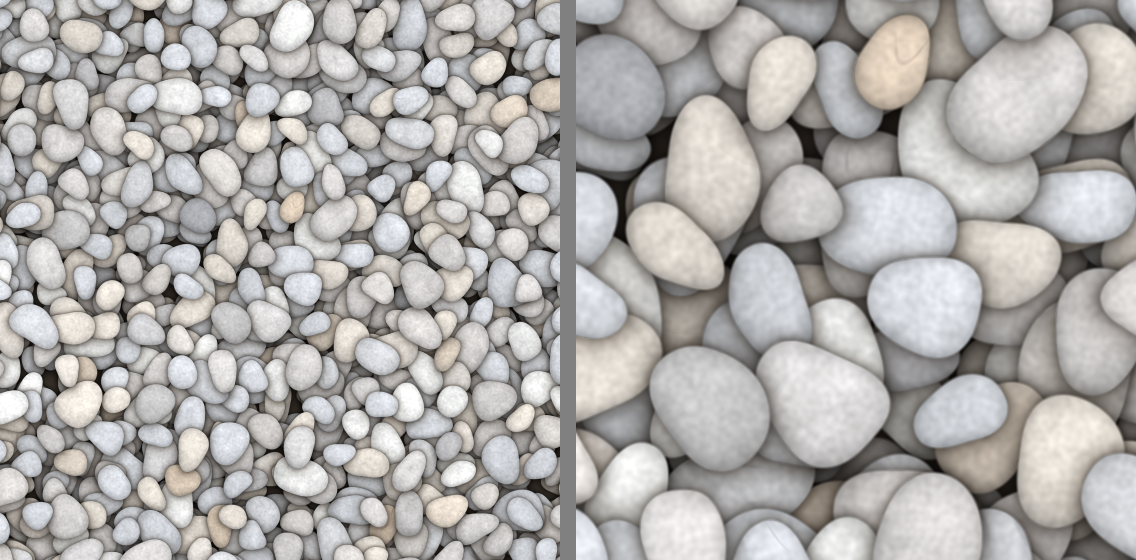
Left: the whole. Right: its middle third, enlarged.
Write a three.js fragment shader that draws this texture.

```glsl
// A bed of smooth, pale river pebbles seen from above under soft light.
// Rotated jittered grids of rounded ovals are painted from the bottom up;
// each stone first casts a soft contact shadow on whatever lies beneath it.

varying vec2 vUv;

const int LAYERS = 5;
const float CELL = 0.068;             // grid spacing, in canvas widths
const float JITTER = 0.44;            // spread of centres inside a cell
const float TOP_SHARE = 0.42;         // share of cells filled in the top layer
const vec2 RADIUS = vec2(0.34, 0.60);   // stone radius range, in cells
const vec2 STRETCH = vec2(1.08, 1.75);  // long to short axis range
const float EDGE = 0.0013;            // half width of the smoothed rim
const float SHADOW_REACH = 0.0058;
const float SHADOW_STRENGTH = 0.74;
const float SHADOW_LEAN = 0.35;       // how much longer it is away from the light
const vec2 LIGHT_DIR = vec2(0.35, 0.94);

const vec3 GAP = vec3(0.26, 0.23, 0.20);
const vec3 SHADOW_TINT = vec3(0.36, 0.33, 0.30);
const vec3 COOL = vec3(0.825, 0.84, 0.862);
const vec3 WHITE = vec3(0.92, 0.925, 0.92);
const vec3 MAUVE = vec3(0.83, 0.82, 0.815);
const vec3 CREAM = vec3(0.885, 0.86, 0.825);
const vec3 TAN = vec3(0.83, 0.765, 0.69);
const vec3 SLATE = vec3(0.68, 0.695, 0.725);

vec3 hash3(vec2 p) {
  vec3 q = fract(p.xyx * vec3(0.1031, 0.1030, 0.0973));
  q += dot(q, q.yxz + 33.33);
  return fract((q.xxy + q.yzz) * q.zyx);
}

mat2 rotation(float a) {
  float c = cos(a), s = sin(a);
  return mat2(c, s, -s, c);
}

float cornerSlope(vec2 cell, vec2 offset) {
  return dot(hash3(cell).xy * 2.0 - 1.0, offset);
}

float gradientNoise(vec2 p) {
  vec2 i = floor(p), f = fract(p);
  vec2 u = f * f * f * (f * (f * 6.0 - 15.0) + 10.0);
  vec2 e = vec2(1.0, 0.0);
  return mix(
    mix(cornerSlope(i, f), cornerSlope(i + e, f - e), u.x),
    mix(cornerSlope(i + e.yx, f - e.yx), cornerSlope(i + 1.0, f - 1.0), u.x), u.y);
}

// Relative radius in a bent, tapered, slightly lobed oval: 0 centre, 1 rim
float ovalRadius(vec2 q, vec2 axes, vec3 shape) {
  vec2 n = q / axes;
  n.y = n.y * (1.0 + 0.45 * (shape.x - 0.5) * n.x) + 0.3 * (shape.y - 0.5) * n.x * n.x;
  n = abs(n) + 0.0001;
  float lobes = 1.0 + 0.05 * sin(3.0 * atan(q.y, q.x + 0.00001) + 6.28 * shape.z);
  float power = mix(1.95, 2.45, shape.z);
  return pow(pow(n.x, power) + pow(n.y, power), 1.0 / power) * lobes;
}

vec3 stoneColor(vec3 pick) {
  vec3 c = mix(COOL, MAUVE, smoothstep(0.22, 0.45, pick.x));
  c = mix(c, CREAM, smoothstep(0.54, 0.72, pick.x));
  c = mix(c, WHITE, step(0.80, pick.x));
  c = mix(c, TAN, step(0.93, pick.x) * mix(0.4, 1.0, pick.z));
  c = mix(c, SLATE, step(0.97, pick.x) * mix(0.5, 1.0, pick.z));
  return c * mix(0.96, 1.05, pick.y);
}

// Mottling, fine grain and, on a few stones, faint broken veins
float surface(vec2 p, vec3 pick) {
  vec2 s = p + pick.xy * 7.0;
  float blotch = gradientNoise(s * 38.0);
  float tone = 1.0 + 0.10 * blotch + 0.09 * gradientNoise(s * 95.0);
  tone += 0.10 * gradientNoise(s * 210.0);
  float vein = 1.0 - smoothstep(0.0, 0.06, abs(gradientNoise(s * vec2(18.0, 42.0))));
  return tone - 0.10 * vein * step(0.92, pick.z) * smoothstep(-0.1, 0.2, blotch);
}

void main() {
  vec3 color = GAP, topPick = vec3(0.0);
  vec2 topSpot = vUv;
  for (int layer = 0; layer < LAYERS; layer++) {
    float k = float(layer);
    mat2 turn = rotation(k * 1.1 + 0.3);
    vec2 p = turn * vUv / CELL + k * vec2(17.37, 9.61);
    vec2 light = turn * LIGHT_DIR;
    float share = layer == LAYERS - 1 ? TOP_SHARE : 1.0;
    float depthShade = mix(0.80, 1.0, sqrt(k / float(LAYERS - 1)));

    for (int y = -1; y <= 1; y++) {
      for (int x = -1; x <= 1; x++) {
        vec2 cell = floor(p) + vec2(float(x), float(y));
        vec2 id = cell + k * 57.0;
        vec3 place = hash3(id);
        vec2 offset = p - cell - 0.5 - (place.xy - 0.5) * JITTER;
        float reach = length(offset);
        if (place.z > share || reach > 1.15) continue;

        // Size and direction; stones out of reach are skipped
        vec3 form = hash3(id + 131.7);
        float stretch = sqrt(mix(STRETCH.x, STRETCH.y, form.y));
        float size = mix(RADIUS.x, RADIUS.y, form.z * sqrt(form.z));
        vec2 axes = size * vec2(stretch, 1.0 / stretch);
        if (reach > axes.x * 1.1 + 0.3) continue;
        vec2 q = rotation(6.2832 * form.x) * offset;
        float r = ovalRadius(q, axes, hash3(id + 263.1));
        float rim = (r - 1.0) * reach / max(r, 0.001) * CELL;
        float facing = dot(offset, light) / max(reach, 0.001);

        // Contact shadow on the stones below
        float fade = max(rim, 0.0) / (SHADOW_REACH * (1.0 - SHADOW_LEAN * facing));
        color *= mix(vec3(1.0), SHADOW_TINT, SHADOW_STRENGTH * exp(-fade));

        // Domed stone, lit from above and darker towards the rim
        if (rim > EDGE) continue;
        float cover = 1.0 - smoothstep(-EDGE, EDGE, rim);
        float inner = min(r * r, 1.0);
        float shade = 1.055 + 0.10 * facing * inner - 0.24 * inner * inner * min(r, 1.0);
        vec3 pick = hash3(id + 419.3);
        color = mix(color, stoneColor(pick) * shade * depthShade, cover);
        if (cover > 0.5) {
          topSpot = q * CELL;
          topPick = pick;
        }
      }
    }
  }
  color *= surface(topSpot, topPick);
  gl_FragColor = vec4(clamp(color, 0.0, 1.0), 1.0);
}
```
